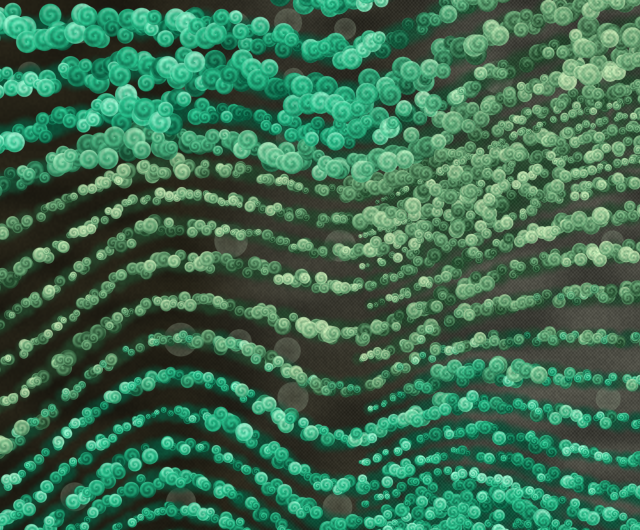
Give the GLSL for this pattern, as a Shadertoy shader.

```glsl
// Wavy chains of painted teal and sage discs over a dark woven ground.
#define STEP 0.016      // spacing of discs along a chain
#define THIN 0.0125     // half width of the lower chains
#define THICK 0.024     // half width of the upper chains
#define SWIRL 0.13      // strength of brush rings in a disc
#define WEAVE 0.035     // strength of the cloth threads
#define GRAIN 0.07      // strength of the paint grain
#define GHOSTS 0.30     // share of cells holding a faint disc

float hash(vec2 p) {
    return fract(sin(dot(p, vec2(127.1, 311.7))) * 43758.5);
}

float noise(vec2 p) {
    vec2 i = floor(p), f = fract(p);
    f = f * f * (3.0 - 2.0 * f);
    return mix(mix(hash(i), hash(i + vec2(1, 0)), f.x),
               mix(hash(i + vec2(0, 1)), hash(i + vec2(1, 1)), f.x), f.y);
}

// Height of chain k at x: left hump, central valley, right slope
float chainHeight(float x, float k) {
    float s = -0.25 + 0.05 * k + 0.002 * k * k;
    float low = 1.0 - smoothstep(-0.1, 0.3, s);
    float hump = 0.24 * (1.0 - smoothstep(0.2, 1.0, s));
    float v = (x - 0.65) / 0.17;
    return s + hump * smoothstep(-0.1, 0.33, x)
             - (0.05 + 0.1 * low) * exp(-v * v)
             + mix(0.15, -0.2, low) * smoothstep(0.65, 1.25, x)
             + 0.012 * (noise(vec2(x * 5.0, k * 0.7)) - 0.5);
}

// Chain index at a point, by bisection
float chainIndex(vec2 p) {
    float a = -3.0, b = 19.0;
    for (int i = 0; i < 14; i++) {
        float m = 0.5 * (a + b);
        if (chainHeight(p.x, m) < p.y) a = m; else b = m;
    }
    return 0.5 * (a + b);
}

// Half width of a chain; in-between chains grow only on the right
float chainWidth(float x, float k) {
    float between = step(0.25, fract(k));
    float grow = smoothstep(0.62, 0.85, x) * (1.0 - smoothstep(9.0, 11.5, k));
    float w = mix(THIN, THICK, smoothstep(10.5, 13.0, k));
    w *= 0.45 + 1.1 * noise(vec2(x * 7.0, k * 5.3));
    return w * mix(1.0, grow, between);
}

// Paint from deep (0) through middle (0.5) to light (1)
vec3 paint(float tone, float teal) {
    vec3 deep = mix(vec3(0.14, 0.30, 0.18), vec3(0.03, 0.36, 0.25), teal);
    vec3 middle = mix(vec3(0.41, 0.65, 0.46), vec3(0.15, 0.73, 0.53), teal);
    vec3 light = mix(vec3(0.77, 0.90, 0.70), vec3(0.62, 0.96, 0.82), teal);
    tone = clamp(tone, 0.0, 1.0);
    return tone < 0.5 ? mix(deep, middle, tone * 2.0)
                      : mix(middle, light, tone * 2.0 - 1.0);
}

// Dark ground with faint scattered discs
vec3 ground(vec2 p, float px) {
    float grey = smoothstep(0.3, 1.0, p.x + 0.4 * noise(p * 4.0) - 0.2);
    vec3 col = mix(vec3(0.13, 0.12, 0.08), vec3(0.27, 0.27, 0.24), grey);
    col *= 0.75 + 0.5 * noise(p * vec2(9.0, 22.0));
    vec2 cell = floor(p / 0.1), f = fract(p / 0.1);
    vec2 c = 0.35 + 0.3 * vec2(hash(cell), hash(cell + 17.0));
    float d = length(f - c) * 0.1, r = 0.02 + 0.012 * hash(cell + 31.0);
    float on = step(hash(cell + 53.0), GHOSTS) * smoothstep(px, -px, d - r);
    return mix(col, vec3(0.50, 0.55, 0.47), on * (0.22 + 0.2 * d / r));
}

void mainImage(out vec4 fragColor, in vec2 fragCoord) {
    vec2 p = fragCoord / iResolution.y;
    float px = 0.8 / iResolution.y;
    vec3 col = ground(p, px);
    float nearest = floor(chainIndex(p) * 2.0 + 0.5) * 0.5;

    // Layers: soft halo, body discs, bright discs
    for (int layer = 0; layer < 3; layer++)
    for (int j = -2; j <= 2; j++) {
        float L = float(layer), k = nearest + 0.5 * float(j);
        for (int i = -2; i <= 2; i++) {
            float cell = floor(p.x / STEP) + float(i);
            vec2 id = vec2(cell, k * 6.0 + L * 151.0);
            float h1 = hash(id), h2 = hash(id + 7.3), h3 = hash(id + 19.1);
            float x = (cell + h1) * STEP, w = chainWidth(x, k);
            if (w < 0.002) continue;

            float spread = L < 0.5 ? 0.3 : 0.95;
            vec2 c = vec2(x, chainHeight(x, k) + (h2 * 2.0 - 1.0) * w * spread);
            float r = L < 0.5 ? min(w + 0.014, 0.031)
                              : min((0.004 + 0.55 * w) * (0.65 + 0.65 * h3), 0.021);
            vec2 q = p - c;
            float d = length(q);
            if (d > r + px) continue;

            float teal = smoothstep(11.0, 13.0, k) * (1.0 - smoothstep(0.6, 1.0, x));
            teal = max(teal, 1.0 - smoothstep(4.8, 6.6, k + 1.2 * (h3 - 0.5)));
            if (layer == 0) {
                col = mix(col, paint(0.08 * h3, teal) * 0.85,
                          0.55 * smoothstep(r, r * 0.35, d));
            } else {
                float rings = sin(d / r * 10.0 + atan(q.y, q.x + 1e-5) + 6.28 * h1);
                float patchy = noise(vec2(x * 9.0, k * 3.1)) - 0.5;
                float tone = (L < 1.5 ? 0.12 + 0.42 * h1 : 0.38 + 0.42 * h1)
                           + SWIRL * rings + 0.18 * q.y / r + 0.4 * patchy;
                float cover = smoothstep(px, -px, d - r);
                cover *= L < 1.5 ? 0.88 : 0.9 * step(0.3, hash(id + 41.7));
                col = mix(col, paint(tone, teal), cover);
            }
        }
    }

    // Cloth threads and paint grain
    float threads = sin(p.x * 940.0) * sin(p.y * 870.0);
    float grain = noise(p * vec2(260.0, 230.0)) - 0.5;
    col *= 1.0 + 2.0 * GRAIN * grain;
    col += WEAVE * threads * smoothstep(0.1, 1.0, p.x);
    fragColor = vec4(clamp(col, 0.0, 1.0), 1.0);
}
```
